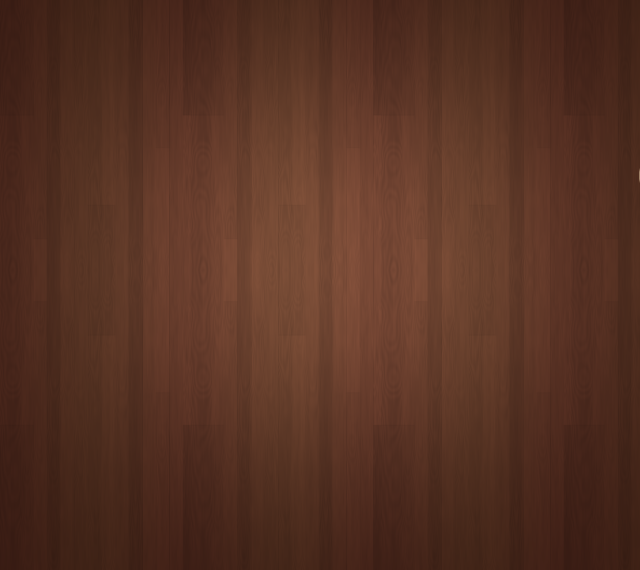
Write a WebGL 1 fragment shader that draws this texture.

```glsl
precision highp float;

// Dark wooden floor of narrow vertical boards under a soft central light.
// A strip of fourteen boards repeats sideways and mirrors about a level line;
// each board has an inner and outer tone, butt joints, streaks and arched grain.

uniform vec2 u_resolution;

const float TAU = 6.28318;
const float STRIP_WIDTH = 0.2975;   // repeat distance, in canvas widths
const float STRIP_START = 0.286;
const float BOARDS = 14.0;
const float MIRROR_HEIGHT = 0.526;
const vec2 LIGHT_CENTRE = vec2(0.52, 0.55);
const vec2 LIGHT_FALLOFF = vec2(5.0, 6.2);
const vec3 SHADE_WOOD = vec3(0.228, 0.115, 0.076);
const vec3 LIT_WOOD = vec3(0.484, 0.300, 0.217);
const vec3 OLIVE_SHIFT = vec3(-0.005, 0.004, -0.001);
const vec3 CHIP_COLOR = vec3(0.62, 0.50, 0.40);
const float BOARD_CONTRAST = 0.85;
const float STREAK_STRENGTH = 0.11;
const float ARCH_STRENGTH = 0.045;
const float GAP_STRENGTH = 0.10;

float hash(vec2 p) {
  vec3 q = fract(vec3(p.xyx) * 0.1031);
  q += dot(q, q.yzx + 33.33);
  return fract((q.x + q.y) * q.z);
}

float noise(vec2 p) {
  vec2 i = floor(p), f = fract(p);
  f = f * f * (3.0 - 2.0 * f);
  return mix(mix(hash(i), hash(i + vec2(1.0, 0.0)), f.x),
             mix(hash(i + vec2(0.0, 1.0)), hash(i + 1.0), f.x), f.y);
}

// Entry number i of a sixteen-value table
float pick(mat4 table, float i) {
  float value = 0.0;
  for (int c = 0; c < 4; c++) {
    vec4 slot = vec4(0.0, 1.0, 2.0, 3.0) + 4.0 * float(c);
    value += dot(table[c], vec4(equal(slot, vec4(i))));
  }
  return value;
}

// Distance of a board's joints above and below the mirror line
float jointDistance(float board) {
  return pick(mat4(0.272, 0.272, 0.272, 0.055,
                   0.600, 0.600, 0.600, 0.114,
                   0.114, 0.600, 0.600, 0.600,
                   0.215, 0.600, 0.0, 0.0), board);
}

// Relative brightness of a board, with a fine shadow at its joints
float boardTone(float board, float level, float soft) {
  board = mod(board, BOARDS);
  float inner = pick(mat4(-0.02, -0.07, -0.01, 0.06,
                          -0.08, 0.03, 0.02, -0.03,
                          0.00, 0.02, -0.08, 0.02,
                          0.05, -0.02, 0.0, 0.0), board);
  float outer = pick(mat4(-0.14, -0.11, -0.06, 0.00,
                          -0.08, 0.03, 0.02, 0.00,
                          0.06, 0.02, -0.08, 0.02,
                          0.01, -0.02, 0.0, 0.0), board);
  float past = level - jointDistance(board);
  float joint = 1.0 - smoothstep(0.0, 1.5 * soft, abs(past));
  return BOARD_CONTRAST * mix(inner, outer, smoothstep(-soft, soft, past)) - 0.03 * joint;
}

// Strip position to board number plus fraction; the first boards vary in width
float boardCoordinate(float u) {
  if (u < 0.55) return u / 0.55;
  if (u < 2.1) return 1.0 + (u - 0.55) / 1.55;
  return min(u, 2.0 + (u - 2.1) / 0.9);
}

// Long fibres plus nested arches that close into lenses at the mirror line
float woodGrain(float u, float board, float across, float level) {
  float streak = 0.5 * noise(vec2(u * 4.0, level * 8.0))
               + 0.5 * noise(vec2(u * 10.0 + 40.0, level * 40.0)) - 0.5;
  float seed = hash(vec2(board, 7.0));
  float x = across - 0.4 - 0.2 * seed;
  float wobble = noise(vec2(u * 2.0, level * 26.0));
  float rings = sin(TAU * (x * x * 9.0 + level * 20.0 + wobble * 2.2));
  float presence = smoothstep(0.35, 0.75, noise(vec2(board * 3.7, level * 9.0)));
  float lens = (board == 1.0 || board == 7.0) ? exp(-level * level * 700.0 - 6.0 * x * x) : 0.0;
  return STREAK_STRENGTH * streak
       + ARCH_STRENGTH * rings * max(presence * (0.25 + 0.4 * seed), lens);
}

void main() {
  vec2 p = gl_FragCoord.xy / u_resolution;
  float phase = fract((p.x - STRIP_START) / STRIP_WIDTH);
  float u = phase * BOARDS;
  float v = boardCoordinate(u);
  float board = floor(v);
  float across = fract(v);
  float level = abs(p.y - MIRROR_HEIGHT);

  // Boards blended over narrow edges, with gaps of varied depth on the left
  float edge = max(0.05, BOARDS / STRIP_WIDTH / u_resolution.x);
  float soft = max(0.0015, 0.7 / u_resolution.y);
  float nearLeft = 1.0 - smoothstep(0.0, edge, across);
  float nearRight = 1.0 - smoothstep(0.0, edge, 1.0 - across);
  float tone = boardTone(board, level, soft);
  float left = boardTone(board - 1.0, level, soft);
  float right = boardTone(board + 1.0, level, soft);
  tone += 0.5 * (nearLeft * (left - tone) + nearRight * (right - tone));
  float depth = hash(vec2(board, 3.0));
  tone -= GAP_STRENGTH * nearLeft * (board == 11.0 ? 1.0 : depth * depth);
  tone += woodGrain(u, board, across, level);

  // Central light and a slow drift between red and olive brown
  vec2 away = p - LIGHT_CENTRE;
  float light = exp(-dot(away * away, LIGHT_FALLOFF));
  vec3 color = mix(SHADE_WOOD, LIT_WOOD, light);
  color += OLIVE_SHIFT * cos(TAU * (phase - 0.53));
  color *= 1.0 + tone;

  // Small pale chip on the right border
  float chip = length((p - vec2(1.0, 0.692)) / vec2(0.002, 0.014));
  color = mix(color, CHIP_COLOR, 1.0 - smoothstep(0.5, 1.1, chip));
  gl_FragColor = vec4(color, 1.0);
}
```
